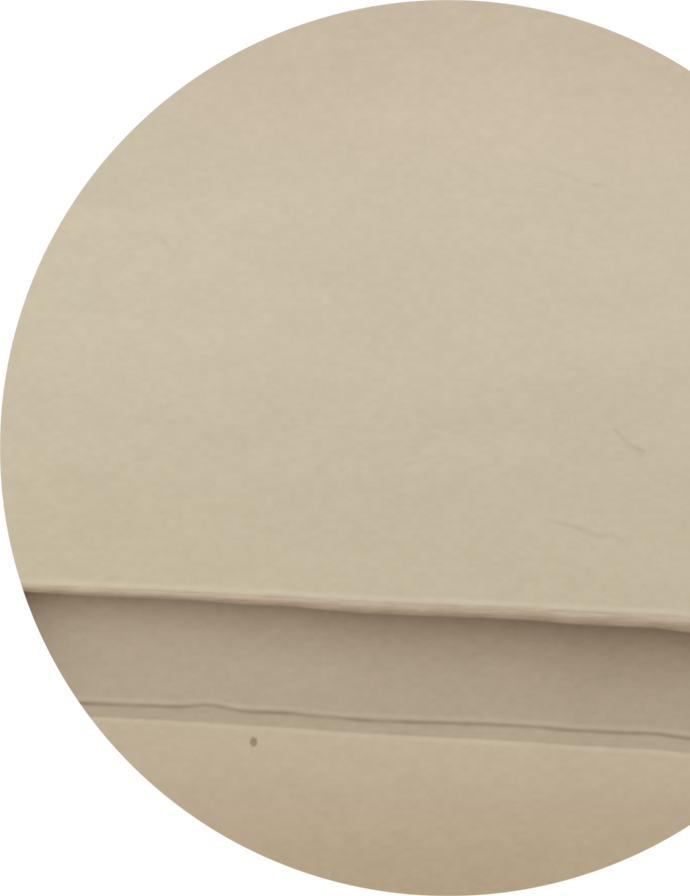
Write a WebGL 2 fragment shader that draws this texture.

```glsl
#version 300 es
precision highp float;
// Round view of a pale plaster wall above a shadowed, slightly tilted ledge.
uniform vec2 u_resolution;
out vec4 outColor;

const vec3 PAPER = vec3(1.0);
const vec3 WALL_TOP = vec3(0.800, 0.752, 0.665);
const vec3 WALL_LOW = vec3(0.765, 0.718, 0.622);
const vec3 LIP_LIGHT = vec3(0.735, 0.665, 0.580);
const vec3 LIP_DARK = vec3(0.590, 0.515, 0.435);
const vec3 SHADOW = vec3(0.455, 0.390, 0.320);
const vec3 RECESS = vec3(0.700, 0.640, 0.552);
const vec3 BASE_TOP = vec3(0.745, 0.685, 0.590);
const vec3 BASE_LOW = vec3(0.700, 0.628, 0.525);

float hash(vec2 cell) {
  vec3 q = fract(cell.xyx * 0.1031);
  q += dot(q, q.yzx + 33.33);
  return fract((q.x + q.y) * q.z);
}

float noise(vec2 p) {
  vec2 i = floor(p), f = fract(p);
  f = f * f * (3.0 - 2.0 * f);
  float low = mix(hash(i), hash(i + vec2(1, 0)), f.x);
  float high = mix(hash(i + vec2(0, 1)), hash(i + vec2(1, 1)), f.x);
  return mix(low, high, f.y);
}

// Layered noise centred on zero.
float grain(vec2 p) {
  float sum = 0.0, amp = 0.5;
  for (int i = 0; i < 4; i++) {
    sum += amp * (noise(p) - 0.5);
    p = mat2(0.8, 0.6, -0.6, 0.8) * p * 2.1 + 7.3;
    amp *= 0.6;
  }
  return sum;
}

float segmentDistance(vec2 p, vec2 a, vec2 b) {
  vec2 d = b - a;
  return length(p - a - d * clamp(dot(p - a, d) / dot(d, d), 0.0, 1.0));
}

// Soft stroke with a tapering, broken strength.
float scratch(vec2 p, vec2 a, vec2 b, float width) {
  float d = segmentDistance(p + 0.006 * (noise(p * 60.0) - 0.5), a, b);
  return exp(-d * d / (width * width)) * (0.4 + 0.6 * noise(p * 90.0));
}

float band(float offset, float width) {
  return exp(-offset * offset / (width * width));
}

vec3 wallColor(vec2 p) {
  vec3 color = mix(WALL_LOW, WALL_TOP, smoothstep(0.34, 0.82, p.y));
  color += vec3(0.010, 0.013, 0.008) * (1.0 - smoothstep(0.0, 0.45, p.x));
  color += vec3(0.004, -0.004, -0.004) * smoothstep(0.65, 0.95, p.y);
  color -= 0.022 * smoothstep(0.65, 1.0, length(p - 0.5) * 2.0) * smoothstep(0.6, 1.0, p.y);
  float marks = scratch(p, vec2(0.685, 0.518), vec2(0.718, 0.496), 0.003);
  marks += 0.8 * scratch(p, vec2(0.615, 0.418), vec2(0.695, 0.398), 0.003);
  marks += 0.5 * scratch(p, vec2(0.175, 0.735), vec2(0.195, 0.717), 0.003);
  marks += 0.4 * scratch(p, vec2(0.610, 0.812), vec2(0.690, 0.785), 0.003);
  return color - 0.045 * marks;
}

// Shade under the lip, deepest at the top and at the far left corner.
vec3 recessColor(vec2 p, float depth) {
  float reach = mix(0.022, 0.036, smoothstep(0.1, 0.7, p.x));
  float shade = exp(-max(depth, 0.0) / reach);
  vec3 color = mix(RECESS, SHADOW, shade * mix(0.82, 0.96, smoothstep(0.1, 0.75, p.x)));
  color -= 0.10 * exp(-max(p.x - 0.03, 0.0) / 0.03);
  return color - 0.012 * smoothstep(0.3, 0.77, p.x);
}

vec3 baseColor(vec2 p) {
  vec3 color = mix(BASE_LOW, BASE_TOP, smoothstep(0.0, 0.19, p.y));
  float spot = length((p - vec2(0.283, 0.172)) * vec2(1.0, 0.8));
  return color - 0.16 * (1.0 - smoothstep(0.002, 0.006, spot));
}

void main() {
  vec2 p = gl_FragCoord.xy / u_resolution.y;
  float pixel = 1.0 / u_resolution.y;
  float soft = max(pixel, 0.0018);

  // Heights of the tilted edges along x.
  float wobble = 0.004 * (noise(vec2(p.x * 22.0, 3.0)) - 0.5);
  float lipTop = 0.3500 - 0.0490 * p.x + 0.4 * wobble;
  float lipBottom = lipTop - mix(0.008, 0.017, p.x / 0.77) + 0.5 * wobble;
  float groove = 0.2215 - 0.0580 * p.x + wobble + 0.004 * band(p.x - 0.235, 0.025);
  float stripEnd = 0.2070 - 0.0610 * p.x + 0.5 * wobble;

  // Stack the surfaces from the bottom upward.
  vec3 color = baseColor(p);
  vec3 strip = vec3(0.690, 0.632, 0.540) + 0.025 * grain(p * vec2(40.0, 160.0));
  color = mix(color, strip, smoothstep(stripEnd - 0.002, stripEnd + 0.002, p.y));
  color += 0.018 * band(p.y - stripEnd + 0.003, 0.003);
  color = mix(color, recessColor(p, lipBottom - p.y), smoothstep(groove - soft, groove + soft, p.y));
  color -= 0.095 * band(p.y - groove, 0.0025) * (0.6 + 0.6 * noise(vec2(p.x * 35.0, 9.0)));
  color += 0.025 * band(p.y - groove - 0.005, 0.003);
  float lipHeight = clamp((p.y - lipBottom) / (lipTop - lipBottom), 0.0, 1.0);
  vec3 lip = mix(LIP_DARK, LIP_LIGHT, smoothstep(0.0, 0.8, lipHeight));
  lip += 0.09 * grain(p * vec2(30.0, 300.0));
  color = mix(color, lip, smoothstep(lipBottom - soft, lipBottom + soft, p.y));
  color = mix(color, wallColor(p), smoothstep(lipTop - soft, lipTop + soft, p.y));
  color += 0.022 * band(p.y - lipTop - 0.004, 0.003);

  // Plaster texture: fine speckle and broad horizontal mottling.
  color += 0.030 * grain(p * vec2(110.0, 170.0)) + 0.022 * grain(p * vec2(9.0, 24.0));

  float disc = smoothstep(-pixel, pixel, 0.5 - length(p - 0.5));
  outColor = vec4(mix(PAPER, color, disc), 1.0);
}
```
